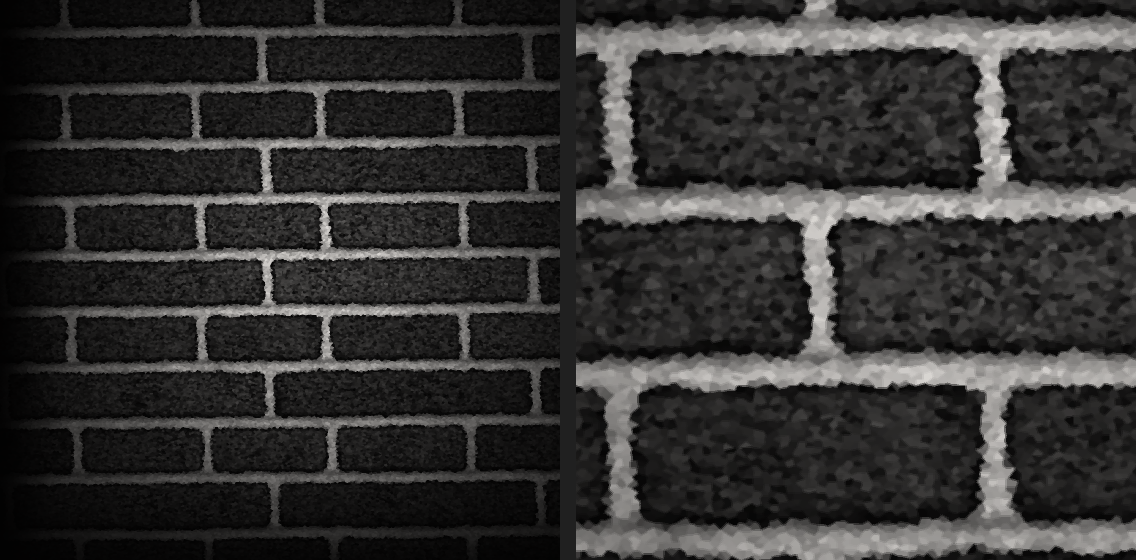
Left, the full canvas; right, a detail of the centre.
Write a three.js fragment shader that draws this texture.

```glsl
// Dark weathered brick wall: courses of long bricks alternate with courses of short ones,
// set in pale mortar under a central pool of light. Rounded-box distances shape the bricks;
// gradient noise wears them, and the wall is sampled at cell seeds for a dabbed, grainy look.
varying vec2 vUv;

const float COURSE = 0.0996;        // height of one course
const float LONG_BRICK = 0.475;     // horizontal repeat in the even courses
const float SHORT_BRICK = 0.2344;   // horizontal repeat in the odd courses
const vec2 JOINT = vec2(0.017, 0.0195);
const vec2 DABS = vec2(205.0, 265.0);
const vec3 TINT = vec3(1.0, 0.988, 0.972);

float sq(float x) { return x * x; }

vec2 hash2(vec2 p) {
  vec3 q = fract(p.xyx * vec3(0.1031, 0.1030, 0.0973));
  q += dot(q, q.yzx + 33.33);
  return fract((q.xx + q.yz) * q.zy);
}

float corner(vec2 cell, vec2 offset, vec2 f) {
  float a = 6.2832 * hash2(cell + offset).x;
  return dot(vec2(cos(a), sin(a)), f - offset);
}

// Gradient noise, roughly -0.7 to 0.7
float noise(vec2 p) {
  vec2 i = floor(p), f = fract(p);
  vec2 u = f * f * f * (f * (f * 6.0 - 15.0) + 10.0);
  return mix(mix(corner(i, vec2(0, 0), f), corner(i, vec2(1, 0), f), u.x),
             mix(corner(i, vec2(0, 1), f), corner(i, vec2(1, 1), f), u.x), u.y);
}

float fbm(vec2 p) {
  float sum = 0.0, amp = 0.65;
  for (int i = 0; i < 3; i++) {
    sum += amp * noise(p);
    p = p * 2.03 + 17.3;
    amp *= 0.55;
  }
  return sum;
}

// Seed of the nearest irregular cell
vec2 dabSeed(vec2 p, vec2 density) {
  vec2 g = p * density, cell = floor(g), best = g;
  float nearest = 9.0;
  for (int y = -1; y <= 1; y++)
    for (int x = -1; x <= 1; x++) {
      vec2 c = cell + vec2(x, y);
      vec2 seed = c + hash2(c + 50.0);
      float d = dot(seed - g, seed - g);
      if (d < nearest) { nearest = d; best = seed; }
    }
  return best / density;
}

float roundBox(vec2 p, vec2 halfSize, float radius) {
  vec2 q = abs(p) - halfSize + radius;
  return length(max(q, 0.0)) + min(max(q.x, q.y), 0.0) - radius;
}

// Brick-centred position in xy, brick index in zw; width is returned too
vec4 brickCell(vec2 p, out float width) {
  float depth = 0.944 - p.y + 0.008 * (p.x - 0.5) + 0.003 * noise(p * vec2(5.0, 9.0));
  float row = floor(depth / COURSE);
  float isShort = mod(row, 2.0);
  width = mix(LONG_BRICK, SHORT_BRICK, isShort);
  float x = p.x - 0.03 * (0.5 - p.y) + 0.006 * (hash2(vec2(row, 7.0)).x - 0.5);
  x += isShort * 0.014 * exp(-sq((p.x - 0.58) / 0.15));
  float column = (x - mix(0.479, 0.1276, isShort)) / width;
  vec2 local = vec2((fract(column) - 0.5) * width, (row + 0.5) * COURSE - depth);
  return vec4(local, floor(column), row);
}

// Grainy face with slanting cracks and a dark, worn border
float brickTone(vec2 p, vec2 id, float inside, float lowSide) {
  vec2 rnd = hash2(id + 31.0);
  float angle = (rnd.x - 0.5) * 0.9;
  vec2 along = mat2(cos(angle), -sin(angle), sin(angle), cos(angle)) * p;
  float grain = fbm(p * vec2(75.0, 120.0)) + 0.8 * (hash2(floor(p * 1500.0)).x - 0.5);
  float crackLine = abs(noise(along * vec2(17.0, 95.0) + rnd * 40.0));
  float crack = smoothstep(0.09, 0.02, crackLine) * smoothstep(-0.1, 0.25, noise(p * 15.0 + 8.0));
  float tone = 0.175 * (0.85 + 0.3 * rnd.y) * max(1.0 + 1.1 * grain, 0.15);
  tone *= 1.0 - 0.65 * crack;
  return tone * mix(0.15, 1.0, smoothstep(0.0, mix(0.007, 0.012, lowSide), inside));
}

// Speckled mortar, shaded just below each brick
float mortarTone(vec2 p, float below) {
  float speckle = 0.22 * fbm(p * vec2(60.0, 100.0)) + 0.2 * (hash2(floor(p * 1300.0)).y - 0.5);
  float shade = 1.0 - 0.38 * exp(-sq((below - 0.002) / 0.005));
  return (0.72 + speckle + 0.12 * noise(p * 14.0)) * shade;
}

float lightPool(vec2 p) {
  vec2 d = p - vec2(0.56, 0.54);
  return exp(-4.1 * dot(d, d)) * smoothstep(-0.02, 0.13, p.x) * smoothstep(-0.09, 0.15, p.y);
}

float wall(vec2 uv) {
  vec2 p = dabSeed(uv, DABS);
  float width;
  vec4 cell = brickCell(p, width);
  vec2 halfSize = 0.5 * (vec2(width, COURSE) - JOINT);
  float wear = 0.0035 * noise(p * 80.0) + 0.004 * noise(p * 28.0);
  float d = roundBox(cell.xy, halfSize, 0.011) + wear;
  float lowSide = smoothstep(0.0, -0.03, cell.y);
  float brick = brickTone(p, cell.zw, -d, lowSide);
  float mortar = mortarTone(p, -cell.y - halfSize.y);
  mortar *= mix(0.6, 1.0, smoothstep(0.0, 0.004, d));
  return mix(brick, mortar, smoothstep(-0.0008, 0.0008, d)) * lightPool(p);
}

void main() {
  // Four nearby samples soften the dab edges
  float tone = 0.0;
  for (int i = 0; i < 4; i++) {
    vec2 offset = vec2(mod(float(i), 2.0), floor(float(i) / 2.0)) - 0.5;
    tone += 0.25 * wall(vUv + offset * 0.001);
  }
  gl_FragColor = vec4(TINT * tone + vec3(0.008, 0.006, 0.006), 1.0);
}
```
